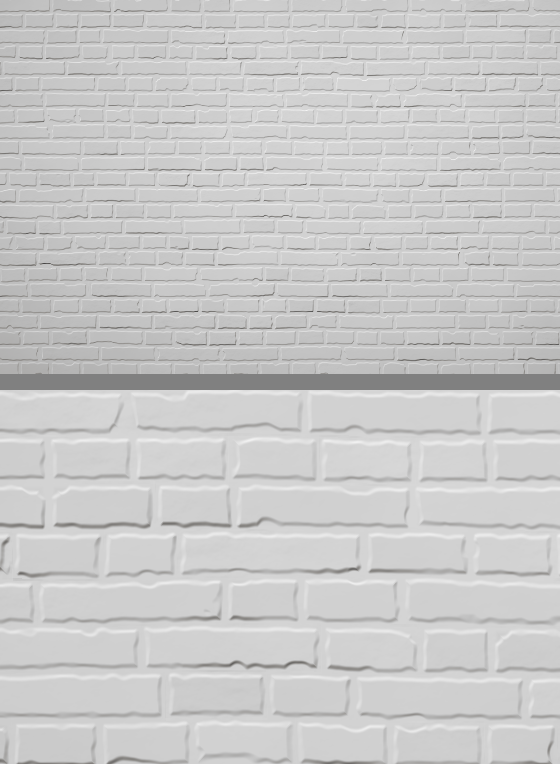
Top: the whole. Bottom: its middle third, enlarged.
This texture is drawn by a Shadertoy shader. Its source:

```glsl
// White painted brick wall: courses of long bricks alternate with courses of short ones.
// Each brick is a rounded box with jittered ends; its worn edges and rough paint form
// a height field lit from the upper left, with a soft falloff toward the corners.

#define ROWS 23.6         // courses in the canvas height
#define ROW_SHIFT 0.22    // part of the lowest course cut off
#define LONG_BRICK 0.16   // length of a long brick, in canvas heights
#define JOINT 0.0024      // half width of a joint
#define BEVEL 0.0048      // width of the rounded brick edge
#define END_JITTER 0.15   // variation of brick lengths
#define WAVINESS 0.0045   // bending of the courses
#define ROUGHNESS 0.34    // relief of the paint
#define SHADOW 0.32       // darkness of edges facing down
#define GLOW 0.13         // brightness of edges facing up
#define FALLOFF 0.19      // darkening away from the light
#define PAINT 0.822       // brightest flat paint

float hash(vec2 p) {
    return fract(sin(dot(p, vec2(127.1, 311.7))) * 43758.5453);
}

float noise(vec2 p) {
    vec2 i = floor(p), f = fract(p);
    f = f * f * (3.0 - 2.0 * f);
    return mix(mix(hash(i), hash(i + vec2(1, 0)), f.x),
               mix(hash(i + vec2(0, 1)), hash(i + vec2(1, 1)), f.x), f.y);
}

float fbm(vec2 p) {
    float sum = 0.0, gain = 0.5;
    for (int k = 0; k < 4; k++) {
        sum += gain * noise(p);
        p = mat2(1.6, 1.2, -1.2, 1.6) * p + 7.3;
        gain *= 0.5;
    }
    return sum;
}

// Jittered position of the end of long brick i in a course
float brickEnd(float i, float row) {
    return i + END_JITTER * (hash(vec2(i, row)) - 0.5);
}

// Signed distance to the brick around p (x) and its random seed (y)
vec2 brick(vec2 p) {
    float course = p.y * ROWS + ROW_SHIFT;
    float row = floor(course);
    float u = p.x / LONG_BRICK + hash(vec2(row, 5.3));

    float i = floor(u);
    if (u < brickEnd(i, row)) i -= 1.0;
    else if (u >= brickEnd(i + 1.0, row)) i += 1.0;
    float left = brickEnd(i, row), right = brickEnd(i + 1.0, row);

    // Even courses are mostly split into short bricks, odd ones seldom
    float splitChance = mod(row, 2.0) < 0.5 ? 0.88 : 0.2;
    float seed = hash(vec2(i + 31.7, row));
    if (seed < splitChance) {
        float middle = mix(left, right, 0.5 + 0.16 * (hash(vec2(i, row + 61.0)) - 0.5));
        if (u < middle) right = middle;
        else { left = middle; seed = fract(seed + 0.37); }
    }

    vec2 halfSize = 0.5 * vec2((right - left) * LONG_BRICK, 1.0 / ROWS) - JOINT;
    vec2 local = vec2((u - 0.5 * (left + right)) * LONG_BRICK,
                      (course - row - 0.5) / ROWS);
    float corner = 0.003;
    vec2 q = abs(local) - halfSize + corner;
    return vec2(length(max(q, 0.0)) + min(max(q.x, q.y), 0.0) - corner, seed);
}

// Bent courses
vec2 bend(vec2 p) {
    return p + WAVINESS * (vec2(noise(p * 14.0), noise(p * vec2(7.0, 12.0) + 40.0)) - 0.5);
}

// Relief of bricks, joints and paint
float height(vec2 p) {
    vec2 b = brick(bend(p));
    float ragged = 0.003 * (noise(p * 110.0) - 0.5);
    float chips = 0.005 * smoothstep(0.72, 0.95, noise(p * 38.0 + 9.0));
    float face = smoothstep(0.0, BEVEL, -(b.x + ragged + chips));
    float worn = 0.3 + 0.9 * smoothstep(0.4, 0.75, noise(p * 6.0 + b.y * 3.0));
    return face + ROUGHNESS * worn * (fbm(p * vec2(48.0, 62.0)) - 0.5);
}

void mainImage(out vec4 fragColor, in vec2 fragCoord) {
    vec2 uv = fragCoord / iResolution.xy;
    vec2 p = fragCoord / iResolution.y;

    // Slope toward the light
    vec2 toLight = 0.0022 * vec2(-0.4, 0.92);
    float slope = height(p + toLight * -0.5) - height(p + toLight * 0.5);

    // Broad light and the tone of single bricks
    vec2 fromLight = uv - vec2(0.58, 0.62);
    vec2 b = brick(bend(p));
    float face = smoothstep(0.0, BEVEL, -b.x);
    float value = PAINT - FALLOFF * dot(fromLight, fromLight);
    value += face * 0.022 * (b.y - 0.5) + 0.012 * (1.0 - face);
    value += 0.025 * (fbm(p * 9.0) - 0.47);

    // Edge light, with shadows deepened where the joint has opened
    float opened = smoothstep(0.62, 0.9, noise(p * vec2(10.0, 24.0) + 3.0));
    value += GLOW * max(slope, 0.0) + SHADOW * (0.8 + 0.8 * opened) * min(slope, 0.0);

    // Dark parts turn slightly warm
    vec3 tint = mix(vec3(1.0, 0.985, 0.965), vec3(1.0), smoothstep(0.55, 0.75, value));
    fragColor = vec4(clamp(value * tint, 0.0, 1.0), 1.0);
}
```
